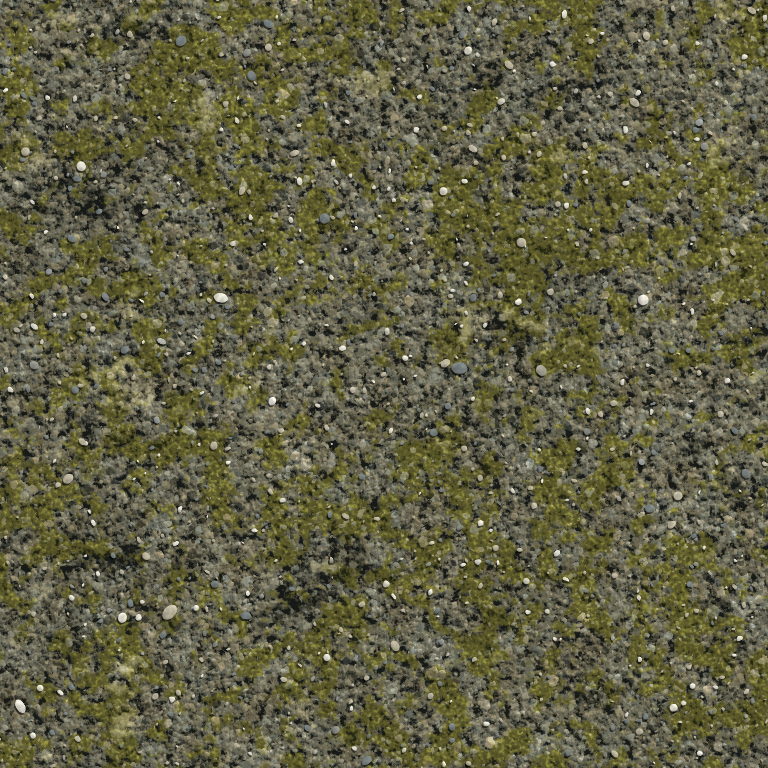
This texture is drawn by a WebGL 2 fragment shader. Its source:

```glsl
#version 300 es
precision highp float;
uniform vec2 u_resolution;
out vec4 fragColor;

const vec2 LIGHT = vec2(0.5, 0.866);

vec3 hash3(vec2 cell, float seed) {
  uvec3 v = uvec3(ivec3(vec3(cell, seed)) + 4096);
  v = v * 1664525u + 1013904223u;
  v.x += v.y * v.z; v.y += v.z * v.x; v.z += v.x * v.y;
  v ^= v >> 16u;
  v.x += v.y * v.z; v.y += v.z * v.x; v.z += v.x * v.y;
  return vec3(v >> 8u) / 16777216.0;
}

mat2 rotation(float angle) {
  float c = cos(angle), s = sin(angle);
  return mat2(c, s, -s, c);
}

float cornerSlope(vec2 cell, vec2 offset, float seed) {
  float angle = 6.2832 * hash3(cell, seed).x;
  return dot(vec2(cos(angle), sin(angle)), offset);
}

float gradientNoise(vec2 p, float seed) {
  vec2 i = floor(p), f = p - i, e = vec2(1.0, 0.0);
  vec2 w = f * f * f * (f * (f * 6.0 - 15.0) + 10.0);
  float low = mix(cornerSlope(i, f, seed), cornerSlope(i + e.xy, f - e.xy, seed), w.x);
  float high = mix(cornerSlope(i + e.yx, f - e.yx, seed), cornerSlope(i + e.xx, f - e.xx, seed), w.x);
  return 1.5 * mix(low, high, w.y);
}

float fbm(vec2 p, float seed) {
  float sum = 0.0, amplitude = 0.6;
  for (int i = 0; i < 4; i++) {
    sum += amplitude * gradientNoise(p, seed + float(i));
    p = rotation(0.6) * p * 2.03;
    amplitude *= 0.55;
  }
  return sum;
}

// Scattered stones: x tone, y lit side, z hue, w coverage
vec4 stones(vec2 p, float cells, float density, vec2 radii, float angular, float seed) {
  vec2 q = p * cells, base = floor(q);
  float blur = 0.7 * cells / u_resolution.y;
  vec4 nearest = vec4(0.0);
  for (int y = -1; y <= 1; y++) {
    for (int x = -1; x <= 1; x++) {
      vec2 cell = base + vec2(x, y);
      vec3 place = hash3(cell, seed), kind = hash3(cell, seed + 50.0);
      if (kind.x > density) continue;
      vec2 offset = q - cell - 0.1 - 0.8 * place.xy;
      vec2 d = rotation(6.2832 * place.z) * offset * vec2(1.0, 1.0 + 0.8 * kind.y);
      float facet = max(abs(d.x) + 0.5 * abs(d.y), abs(d.y - 0.3 * d.x));
      float radius = mix(radii.x, radii.y, kind.z * kind.z);
      float dist = mix(length(d), facet, angular);
      float cover = 1.0 - smoothstep(radius - blur, radius + blur, dist);
      if (cover > nearest.w)
        nearest = vec4(kind.x / density, dot(offset, LIGHT) / radius, fract(place.z * 7.0), cover);
    }
  }
  return nearest;
}

vec3 gritColor(float t, float hue) {
  vec3 c = mix(vec3(0.09, 0.10, 0.09), vec3(0.23, 0.23, 0.19), smoothstep(-0.1, 0.14, t));
  c = mix(c, vec3(0.41, 0.40, 0.33), smoothstep(0.14, 0.42, t));
  c = mix(c, vec3(0.57, 0.55, 0.46), smoothstep(0.42, 0.72, t));
  c = mix(c, vec3(0.80, 0.77, 0.68), smoothstep(0.72, 1.02, t));
  return c * mix(vec3(1.05, 0.99, 0.90), vec3(0.92, 1.01, 1.13), hue);
}

vec3 mossColor(float t) {
  vec3 c = mix(vec3(0.15, 0.16, 0.07), vec3(0.34, 0.33, 0.14), smoothstep(-0.1, 0.35, t));
  return mix(c, vec3(0.60, 0.59, 0.22), smoothstep(0.35, 0.95, t));
}

// Lays rounded pebbles with a cast shadow over the ground
vec3 addPebbles(vec3 ground, vec2 p, float cells, float density, vec2 radii, float seed) {
  vec4 pebble = stones(p, cells, density, radii, 0.25, seed);
  float shadow = stones(p + 0.0028 * LIGHT, cells, density, radii, 0.25, seed).w;
  vec3 c = mix(vec3(0.74, 0.71, 0.62), vec3(0.48, 0.51, 0.51), smoothstep(0.45, 0.65, pebble.z));
  c = mix(c, vec3(0.90, 0.89, 0.84), smoothstep(0.65, 0.85, pebble.x));
  c *= 0.95 + 0.17 * pebble.y + 0.12 * gradientNoise(p * 170.0, seed);
  return mix(ground * (1.0 - 0.55 * shadow), c, pebble.w);
}

void main() {
  vec2 p = gl_FragCoord.xy / u_resolution.y;
  float broad = fbm(p * 4.0, 1.0);
  float patches = fbm(p * 17.0, 7.0);
  float crumbs = fbm(p * 75.0, 13.0);
  float relief = crumbs - fbm((p + 0.003 * LIGHT) * 75.0, 13.0);
  vec2 rough = p + 0.0016 * vec2(gradientNoise(p * 130.0, 20.0), gradientNoise(p * 130.0, 21.0));

  // Crumbly ground built up from fine to coarse grit
  float tone = 0.40 + 0.45 * crumbs;
  float hue = 0.4 + 0.5 * patches;
  float grit = 0.0;
  for (int i = 0; i < 4; i++) {
    float level = float(i);
    vec4 g = stones(rough, 165.0 * pow(0.74, level), 0.75 - 0.14 * level, vec2(0.22, 0.58), 0.6, 30.0 + level);
    float grainTone = 0.05 + 0.78 * g.x + 0.14 * g.y;
    tone = mix(tone, grainTone, 0.8 * g.w);
    hue = mix(hue, g.z, 0.7 * g.w);
    grit = mix(grit, g.x, g.w);
  }
  tone += 0.38 * relief + 0.16 * patches + 0.12 * broad;

  // Hollows and shallow ledges
  float ledge = fbm(p * vec2(6.0, 13.0) + 0.4 * patches, 41.0);
  tone -= 0.28 * smoothstep(0.22, 0.55, ledge) + 0.3 * smoothstep(0.15, 0.5, -crumbs);
  vec3 color = gritColor(tone, clamp(hue, 0.0, 1.0));

  // Moss in small tufts, thicker in some regions
  float growth = fbm(p * 23.0, 61.0) + 0.5 * fbm(p * 5.0, 67.0) + 0.35 * crumbs;
  float moss = smoothstep(-0.06, 0.22, growth) * (1.0 - 0.75 * smoothstep(0.6, 0.85, grit));
  float tuft = 0.75 * tone + 0.13 + 0.3 * gradientNoise(p * 210.0, 71.0);
  color = mix(color, mossColor(tuft), 0.88 * moss);

  // Pale sandy crusts
  float crust = smoothstep(0.38, 0.65, fbm(p * vec2(9.0, 13.0), 81.0) + 0.2 * crumbs);
  color = mix(color, vec3(0.76, 0.73, 0.56) * (0.75 + 0.45 * tone), 0.55 * crust);

  color = addPebbles(color, rough, 62.0, 0.22, vec2(0.11, 0.28), 90.0);
  color = addPebbles(color, p, 27.0, 0.17, vec2(0.10, 0.21), 91.0);
  color = addPebbles(color, p, 11.0, 0.12, vec2(0.07, 0.13), 92.0);
  fragColor = vec4(clamp(color, 0.0, 1.0), 1.0);
}
```
